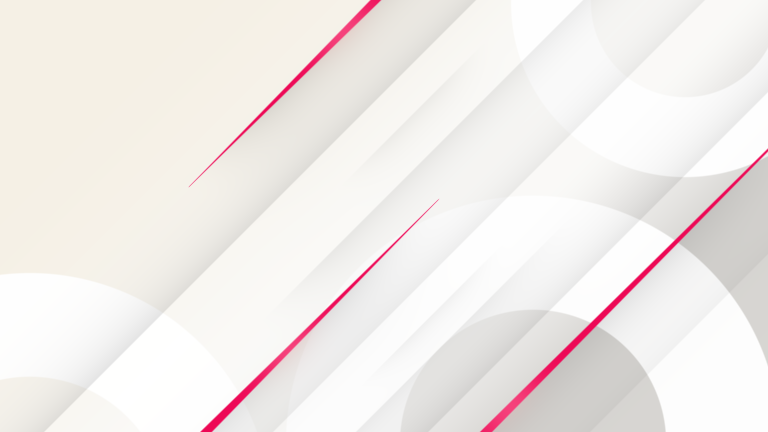
Give the GLSL for this background, as a WebGL 1 fragment shader.

```glsl
precision highp float;
// Pale paper-like background of diagonal bands with soft shadows, three large
// white rings and three tapered crimson streaks. Everything lives in a frame
// rotated by 45 degrees: s runs across the bands and t runs along them.
uniform vec2 u_resolution;

const vec3 CREAM = vec3(0.962, 0.942, 0.900);
const vec3 PAPER = vec3(0.982, 0.980, 0.972);
const vec3 SILVER = vec3(0.915, 0.910, 0.902);
const vec3 STONE = vec3(0.845, 0.838, 0.825);
const vec3 CRIMSON = vec3(0.930, 0.030, 0.335);
const vec3 ROSE = vec3(0.970, 0.330, 0.530);
const vec3 BLUSH = vec3(0.980, 0.760, 0.750);

// Antialiased coverage of the side where d is positive.
float cover(float d, float aa) {
  return smoothstep(-aa, aa, d);
}

// Shadow with a crisp edge at d = 0 that fades as d grows.
float shadow(float d, float width, float aa) {
  return cover(d, aa) * exp(-max(d, 0.0) / width);
}

// Soft window along a band between two ends.
float span(float t, float from, float to, float soft) {
  return smoothstep(from, from + soft, t) * (1.0 - smoothstep(to - soft, to, t));
}

float ring(vec2 p, vec2 center, float inner, float outer, float aa) {
  float r = length(p - center);
  return cover(outer - r, aa) * cover(r - inner, aa);
}

// Position along a streak: 0 at the tip, 1 at the wide end.
float along(float t, float tip, float base) {
  return clamp((t - tip) / (base - tip), 0.0, 1.0);
}

// Draws one tapered streak with its shadow, sheen and faint rosy glow.
vec3 streak(vec3 color, float d, float t, float tip, float base,
            float width, float shine, float aa) {
  float a = along(t, tip, base);
  float halfWidth = 0.5 * width * a;
  float offset = (t - shine) / 0.13;
  float sheen = exp(-offset * offset);
  float dropShadow = shadow(d, 0.085, aa) * smoothstep(0.0, 0.5, a);
  color *= 1.0 - 0.12 * dropShadow;
  float glow = sheen * shadow(d, 0.035, aa);
  color = mix(color, BLUSH, 0.38 * glow);
  float body = cover(halfWidth - abs(d), aa) * smoothstep(0.0, 0.01, a);
  return mix(color, mix(CRIMSON, ROSE, 0.75 * sheen), body);
}

void main() {
  vec2 p = gl_FragCoord.xy / u_resolution.y;
  float px = 1.0 / u_resolution.y;
  float aa = 1.4 * px;
  float s = p.x + 1.0 - p.y;
  float t = p.x - 1.0 + p.y;

  // Base tones, from warm cream to cool stone.
  vec3 color = mix(CREAM, PAPER, smoothstep(0.5, 1.5, s));
  color = mix(color, SILVER, smoothstep(1.72, 2.0, s));
  color = mix(color, STONE, smoothstep(1.95, 2.2, s));

  // White rings.
  float rings = ring(p, vec2(0.069, -0.192), 0.320, 0.560, px);
  rings = max(rings, ring(p, vec2(1.586, 0.993), 0.218, 0.403, px));
  rings = max(rings, ring(p, vec2(1.234, -0.025), 0.308, 0.572, px));
  color = mix(color, vec3(1.0), 0.96 * rings);

  // Shadows falling to the upper left of band edges.
  float shade = 0.105 * shadow(1.102 - s, 0.085, aa);
  shade += 0.065 * shadow(1.632 - s, 0.075, aa);
  shade += 0.085 * shadow(1.991 - s, 0.080, aa);
  shade += 0.045 * shadow(2.366 - s, 0.080, aa);

  // Shadows falling to the lower right, some fading out along the band.
  shade += 0.055 * shadow(s - 1.220, 0.045, aa) * span(t, 0.33, 1.05, 0.28);
  shade += 0.075 * shadow(s - 1.350, 0.075, aa) * smoothstep(-0.16, 0.25, t);
  shade += 0.055 * shadow(s - 1.729, 0.035, aa) * span(t, -0.10, 0.62, 0.28);
  shade += 0.070 * shadow(s - 1.824, 0.070, aa) * (1.0 - smoothstep(0.35, 0.85, t));
  color *= 1.0 - shade;

  // Crimson streaks.
  color = streak(color, s - 0.870, t, 0.000, 0.868, 0.025, 0.72, aa);
  color = streak(color, s - 1.477, t, 0.560, -0.525, 0.027, -0.14, aa);
  color = streak(color, s - 2.125, t, 1.850, 0.123, 0.028, 0.24, aa);

  gl_FragColor = vec4(color, 1.0);
}
```
